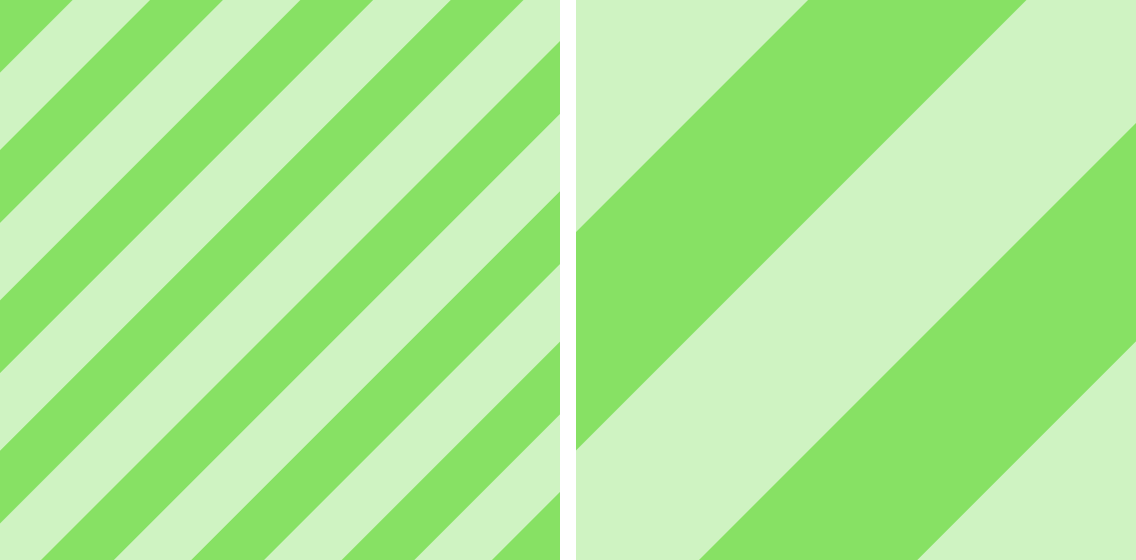
Left: the whole. Right: its middle third, enlarged.
Write a Shadertoy shader that draws this pattern.

```glsl
// Diagonal stripes in two greens, rising from lower left to upper right.

const vec3 LIGHT_GREEN = vec3(0.812, 0.953, 0.761);
const vec3 DARK_GREEN = vec3(0.529, 0.882, 0.392);

// Lengths along a canvas edge, as fractions of the canvas height
const float STRIPE_PERIOD = 0.2684;
const float STRIPE_WIDTH = 0.1300;
const float FIRST_CENTRE = 0.0646; // measured from the upper left corner

// Signed perpendicular distance to the nearest dark stripe, negative inside
float stripeDistance(vec2 uv) {
    float along = uv.x + 1.0 - uv.y;
    float cell = fract((along - FIRST_CENTRE) / STRIPE_PERIOD + 0.5) - 0.5;
    float edge = abs(cell) * STRIPE_PERIOD - 0.5 * STRIPE_WIDTH;
    return edge * inversesqrt(2.0);
}

void mainImage(out vec4 fragColor, in vec2 fragCoord) {
    vec2 uv = fragCoord / iResolution.y;

    // Blend across one pixel at each stripe edge
    float coverage = clamp(0.5 - stripeDistance(uv) * iResolution.y, 0.0, 1.0);

    fragColor = vec4(mix(LIGHT_GREEN, DARK_GREEN, coverage), 1.0);
}
```
